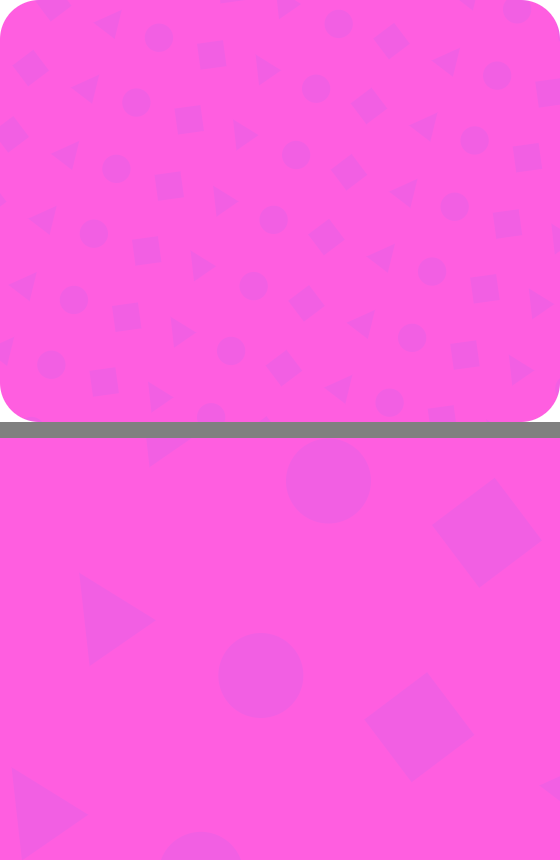
Top, the full canvas; bottom, a detail of the centre.
Reproduce this pattern procedurally as a WebGL 2 fragment shader.

```glsl
#version 300 es
precision highp float;

uniform vec2 u_resolution;
out vec4 outColor;

// Lengths are fractions of the canvas width, angles are radians
const vec3 PAPER = vec3(1.0);
const vec3 PINK = vec3(1.0, 0.37, 0.878);
const vec3 CONFETTI = vec3(0.949, 0.373, 0.89);

const float CORNER_RADIUS = 0.0703;
const vec2 LATTICE_ORIGIN = vec2(0.2838, 0.6862);
const vec2 COLUMN_STEP = vec2(0.09434, -0.03079);
const vec2 ROW_STEP = vec2(-0.03796, -0.11706);
const vec2 ALTERNATE_SHIFT = vec2(-0.0023, 0.0013);

const float CIRCLE_RADIUS = 0.0253;
const float SQUARE_HALF = 0.0234;
const float SQUARE_TILT = 0.137;
const float DIAMOND_TILT = 0.646;

const vec2 TRI_TOP = vec2(-0.0173, 0.0283);
const vec2 TRI_TIP = vec2(0.0284, 0.0);
const vec2 TRI_BOTTOM = vec2(-0.0111, -0.0273);
const float TRI_TILT = -1.257;
const vec2 UPRIGHT_TRI_OFFSET = vec2(0.0012, 0.0034);
const vec2 TILTED_TRI_OFFSET = vec2(0.0065, -0.006);

// Moves a point into the frame of a shape tilted by the angle
vec2 untilt(vec2 p, float angle) {
    float c = cos(angle), s = sin(angle);
    return vec2(c * p.x + s * p.y, c * p.y - s * p.x);
}

float boxDistance(vec2 p, vec2 halfSize) {
    vec2 q = abs(p) - halfSize;
    return length(max(q, 0.0)) + min(max(q.x, q.y), 0.0);
}

// Signed distance to the line from a to b, positive on its left
float edgeDistance(vec2 p, vec2 a, vec2 b) {
    vec2 e = b - a;
    return dot(p - a, normalize(vec2(-e.y, e.x)));
}

float triangleDistance(vec2 p) {
    return max(edgeDistance(p, TRI_TOP, TRI_TIP),
           max(edgeDistance(p, TRI_TIP, TRI_BOTTOM),
               edgeDistance(p, TRI_BOTTOM, TRI_TOP)));
}

// Six columns cycle: circle, square, triangle, circle, diamond, triangle
float shapeDistance(vec2 p, float column) {
    int kind = int(mod(column, 6.0) + 0.5);
    if (kind == 1) return boxDistance(untilt(p, SQUARE_TILT), vec2(SQUARE_HALF));
    if (kind == 2) return triangleDistance(p - UPRIGHT_TRI_OFFSET);
    if (kind == 4) return boxDistance(untilt(p, DIAMOND_TILT), vec2(SQUARE_HALF));
    if (kind == 5) return triangleDistance(untilt(p - TILTED_TRI_OFFSET, TRI_TILT));
    return length(p) - CIRCLE_RADIUS;
}

// Nearest shape among the four lattice points around p
float confettiDistance(vec2 p) {
    vec2 local = p - LATTICE_ORIGIN;
    vec2 base = floor(inverse(mat2(COLUMN_STEP, ROW_STEP)) * local);
    float nearest = 1.0;
    for (int j = 0; j < 2; j++) {
        for (int i = 0; i < 2; i++) {
            vec2 cell = base + vec2(i, j);
            float parity = mod(cell.y + floor((cell.x + 3.0) / 6.0), 2.0);
            vec2 center = cell.x * COLUMN_STEP + cell.y * ROW_STEP
                        + parity * ALTERNATE_SHIFT;
            nearest = min(nearest, shapeDistance(local - center, cell.x));
        }
    }
    return nearest;
}

float coverage(float d) {
    return clamp(0.5 - d * u_resolution.x, 0.0, 1.0);
}

void main() {
    vec2 p = gl_FragCoord.xy / u_resolution.x;
    vec2 halfCanvas = 0.5 * u_resolution / u_resolution.x;

    // Rounded card filling the canvas
    float card = boxDistance(p - halfCanvas, halfCanvas - CORNER_RADIUS) - CORNER_RADIUS;

    vec3 color = mix(PINK, CONFETTI, coverage(confettiDistance(p)));
    outColor = vec4(mix(PAPER, color, coverage(card)), 1.0);
}
```
